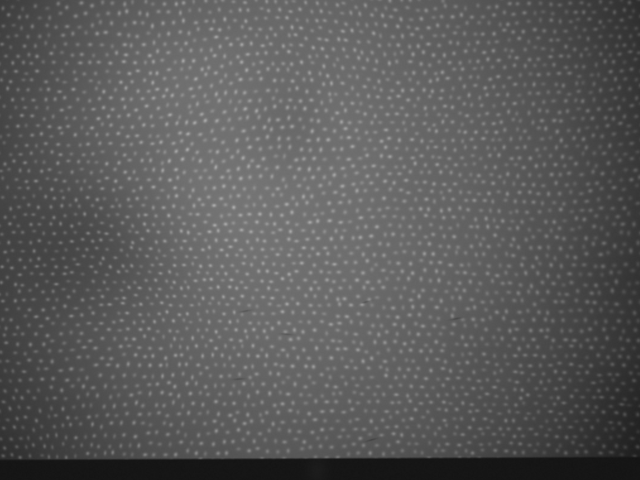
A Shadertoy shader for this pattern:

```glsl
// A grey, unevenly lit panel covered with soft pale dots, above a dark strip.
// The dots sit on a warped, jittered hexagonal lattice; the light is a broad
// parabolic falloff with a few soft patches. Lengths are in canvas heights.

const float DOT_SPACING  = 0.0215;
const float DOT_RADIUS   = 0.0029;  // Gaussian width
const float DOT_JITTER   = 0.40;    // full range, in cells
const float DOT_GAIN     = 0.185;
const float WARP_AMOUNT  = 0.035;
const float WARP_SCALE   = 3.5;
const float LIGHT_PEAK   = 0.437;
const vec2  LIGHT_CENTRE = vec2(0.46, 0.62);
const vec2  LIGHT_FALL   = vec2(0.76, 0.30);
const float MOTTLE       = 0.014;
const float GRAIN        = 0.010;
const float STRIP_GREY   = 0.083;
const float STRIP_HEIGHT = 0.042;
const float STRIP_SLOPE  = 0.006;
const int   SCRATCHES    = 6;

float hash(vec2 p) {
    vec3 q = fract(vec3(p.xyx) * 0.1031);
    q += dot(q, q.yzx + 33.33);
    return fract((q.x + q.y) * q.z);
}

vec2 hash2(vec2 p) {
    return vec2(hash(p + 17.3), hash(p + 91.7));
}

float noise(vec2 p) {
    vec2 i = floor(p), f = fract(p);
    f = f * f * (3.0 - 2.0 * f);
    return mix(mix(hash(i), hash(i + vec2(1, 0)), f.x),
               mix(hash(i + vec2(0, 1)), hash(i + vec2(1, 1)), f.x), f.y);
}

// Soft elliptical patch, 1 at its centre
float patchAt(vec2 uv, vec2 centre, vec2 size) {
    vec2 d = (uv - centre) / size;
    return exp(-dot(d, d));
}

// Background illumination in normalised canvas coordinates
float panelLight(vec2 uv) {
    vec2 d = uv - LIGHT_CENTRE;
    float light = LIGHT_PEAK - dot(d * d, LIGHT_FALL);
    light += 0.030 * patchAt(uv, vec2(0.26, 0.80), vec2(0.14, 0.22));
    light += 0.020 * patchAt(uv, vec2(0.36, 0.55), vec2(0.10, 0.16));
    light -= 0.065 * patchAt(uv, vec2(0.14, 0.49), vec2(0.12, 0.14));
    light -= 0.022 * patchAt(uv, vec2(0.45, 0.75), vec2(0.06, 0.12));
    return light;
}

// Sum of soft dots on the irregular lattice
float dots(vec2 p, float radius) {
    vec2 warp = vec2(noise(p * WARP_SCALE), noise(p * WARP_SCALE + 40.0)) - 0.5;
    vec2 rowStep = vec2(1.0, 0.866);
    vec2 q = (p + WARP_AMOUNT * warp) / DOT_SPACING + 20.0;
    float row = floor(q.y / rowStep.y);
    float total = 0.0;
    for (int j = -1; j <= 1; j++) {
        float r = row + float(j);
        float shift = 0.5 * mod(r, 2.0);
        float column = floor(q.x - shift);
        for (int i = -1; i <= 1; i++) {
            vec2 id = vec2(column + float(i), r);
            vec2 centre = (id + 0.5) * rowStep + vec2(shift, 0.0);
            centre += DOT_JITTER * (hash2(id) - 0.5);
            vec2 d = (q - centre) * DOT_SPACING / radius;
            d *= mix(vec2(0.85, 1.15), vec2(1.15, 0.85), hash(id + 5.0));
            total += mix(0.55, 1.2, hash(id + 63.0)) * exp(-0.5 * dot(d, d));
        }
    }
    return total;
}

// Short faint marks on the lower part of the panel
float scratches(vec2 p, float aspect) {
    float total = 0.0;
    for (int k = 0; k < SCRATCHES; k++) {
        vec2 seed = vec2(float(k) * 7.0 + 3.0, 11.0);
        vec2 place = hash2(seed) * vec2(0.55, 0.35) + vec2(0.2, 0.07);
        vec2 d = p - place * vec2(aspect, 1.0);
        d.y -= d.x * (hash(seed) - 0.3) * 0.6;
        d /= vec2(0.012, 0.0022);
        total += exp(-dot(d, d));
    }
    return total;
}

void mainImage(out vec4 fragColor, in vec2 fragCoord) {
    float pixel = 1.0 / iResolution.y;
    float aspect = iResolution.x * pixel;
    vec2 p = fragCoord * pixel;
    vec2 uv = fragCoord / iResolution.xy;

    // Lit surface with faint mottling
    float grey = panelLight(uv);
    grey += MOTTLE * (noise(p * 7.0) + 0.5 * noise(p * 19.0) - 0.75);
    grey -= 0.07 * scratches(p, aspect);

    // Dots fade and blur a little toward the right
    float blur = mix(0.95, 1.12, uv.x);
    float radius = max(DOT_RADIUS * blur, 0.7 * pixel);
    float gain = DOT_GAIN * mix(1.05, 0.8, uv.x) * mix(0.7, 1.0, grey / LIGHT_PEAK);
    grey += gain * dots(p, radius);

    // Dark strip with a soft, slightly tilted edge
    float edge = STRIP_HEIGHT + STRIP_SLOPE * uv.x;
    float strip = STRIP_GREY + 0.025 * patchAt(uv, vec2(0.495, 0.02), vec2(0.015, 0.03));
    float soft = max(0.003, pixel);
    grey = mix(strip, grey, smoothstep(edge - soft, edge + soft, p.y));

    grey += GRAIN * (noise(p * 380.0) - 0.5);
    fragColor = vec4(vec3(grey), 1.0);
}
```
